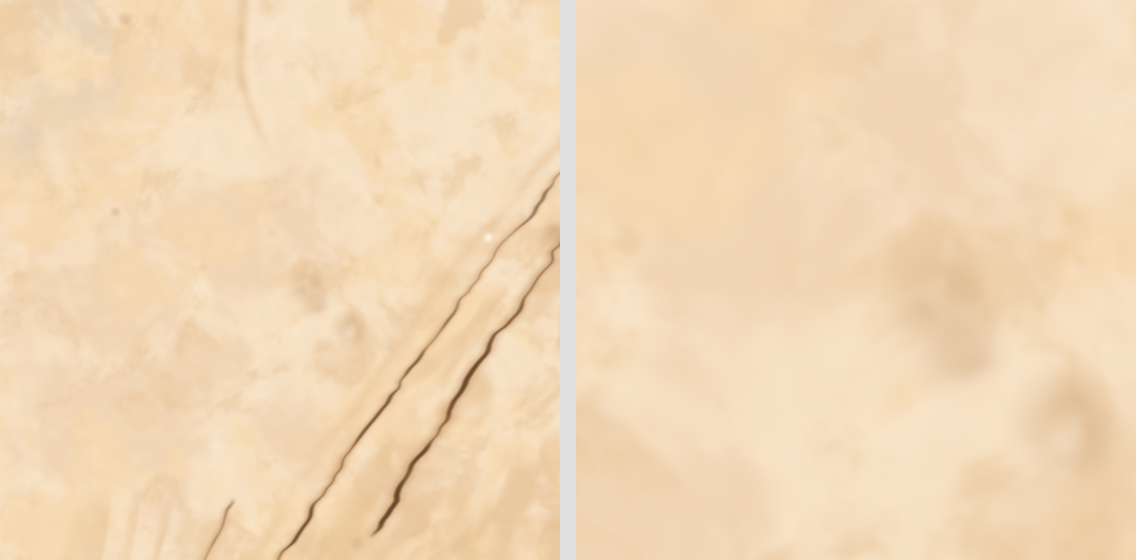
Left, the full canvas; right, a detail of the centre.
A Shadertoy shader for this texture:

```glsl
const vec3 CREAM = vec3(0.967, 0.882, 0.766);
const vec3 SAND  = vec3(0.945, 0.838, 0.710);
const vec3 HONEY = vec3(0.963, 0.848, 0.680);
const vec3 TAN   = vec3(0.905, 0.762, 0.585);
const vec3 GREY  = vec3(0.885, 0.815, 0.725);
const vec3 BROWN = vec3(0.740, 0.550, 0.360);
const vec3 DARK  = vec3(0.370, 0.240, 0.140);
const vec3 PALE  = vec3(0.978, 0.908, 0.810);

// Cracks: x = a + b*y + c*y*y
const vec3 UPPER_CRACK = vec3(0.502, 0.62, 0.16);
const vec3 LOWER_CRACK = vec3(0.632, 0.62, 0.06);
const vec3 SHORT_CRACK = vec3(0.371, 0.39, 0.00);
const vec2 GRAIN_DIR = vec2(0.58, 0.81);
const float CRACK_SOFTNESS = 0.0032;

// Stains: centre and radius
const vec3 STAINS[7] = vec3[7](
    vec3(0.547, 0.486, 0.028), vec3(0.560, 0.455, 0.022),
    vec3(0.622, 0.410, 0.030), vec3(0.219, 0.970, 0.012),
    vec3(0.203, 0.622, 0.009), vec3(0.985, 0.578, 0.022),
    vec3(0.640, 0.030, 0.010));

vec3 hash3(vec2 p) {
    vec3 q = fract(p.xyx * vec3(0.1031, 0.1030, 0.0973));
    q += dot(q, q.yxz + 33.33);
    return fract((q.xxy + q.yzz) * q.zyx);
}

// Cellular noise with blended cells, 0 to 1
float softCells(vec2 p) {
    vec2 cell = floor(p);
    float sum = 0.005, total = 0.01;
    for (int j = -1; j <= 1; j++)
    for (int i = -1; i <= 1; i++) {
        vec2 id = cell + vec2(i, j);
        vec3 h = hash3(id);
        vec2 d = id + 0.25 + 0.5 * h.xy - p;
        float w = max(0.0, 1.0 - 0.64 * dot(d, d));
        w *= w * w;
        sum += w * h.z;
        total += w;
    }
    return clamp(0.5 + 1.25 * (sum / total - 0.5), 0.0, 1.0);
}

float clouds(vec2 p) {
    float sum = 0.0, amp = 0.5;
    for (int i = 0; i < 4; i++) {
        sum += amp * softCells(p);
        p = mat2(1.7, 1.2, -1.2, 1.7) * p + 17.3;
        amp *= 0.62;
    }
    return sum / 1.12;
}

float blob(vec2 d, float radius) {
    return exp(-dot(d, d) / (radius * radius));
}

float crackDistance(vec2 p, vec3 curve, float seed) {
    float y = p.y;
    float jag = 0.016 * (softCells(vec2(y * 17.0, seed * 7.3)) - 0.5)
              + 0.011 * (softCells(vec2(y * 44.0, seed * 3.7)) - 0.5)
              + 0.0012 * sin(y * 150.0 + 3.0 * sin(y * 37.0 + seed));
    return 0.81 * (p.x - curve.x - y * (curve.y + curve.z * y) - jag);
}

vec3 drawCrack(vec3 col, vec2 p, vec3 curve, float seed, float halfWidth, float strength) {
    float d = crackDistance(p, curve, seed);
    float swell = smoothstep(0.15, 0.85, softCells(vec2(p.y * 30.0, seed * 5.1)));
    float w = halfWidth * (0.45 + 0.8 * swell);
    float soft = max(CRACK_SOFTNESS, 1.0 / iResolution.y);
    float line = 1.0 - smoothstep(w - soft, w + soft, abs(d));
    float halo = blob(vec2(d + 0.001, 0.0), halfWidth * 3.2);
    col = mix(col, BROWN, 0.60 * halo * strength);
    return mix(col, mix(BROWN, DARK, 0.40 + 0.60 * swell), line * strength);
}

void mainImage(out vec4 fragColor, in vec2 fragCoord) {
    vec2 p = fragCoord / iResolution.y;
    vec2 warp = 0.010 * sin(p.yx * 23.0 + 3.0 * sin(p * 11.0));
    vec2 q = p + warp;
    float side = crackDistance(p, UPPER_CRACK, 1.0);
    float beside = smoothstep(-0.14, 0.10, side);

    // Mottled ground, warmer to the lower right
    float cloud = clouds(q * 6.0);
    float warm = clouds(q * 8.0 + 41.0);
    float fine = softCells(p * 55.0 + 9.0);
    vec3 col = mix(CREAM, SAND, smoothstep(0.44, 0.68, cloud));
    col = mix(col, HONEY, 0.85 * smoothstep(0.46, 0.70, warm + 0.05 * beside));
    col = mix(col, TAN, 0.50 * smoothstep(0.50, 0.78, clouds(q * 13.0 + 73.0)));
    col = mix(col, PALE, 0.35 * smoothstep(0.52, 0.75, clouds(q * 16.0 + 29.0)));

    // Diagonal grain beside the cracks
    vec2 along = vec2(dot(q, vec2(GRAIN_DIR.y, -GRAIN_DIR.x)), dot(q, GRAIN_DIR));
    float streak = 0.65 * softCells(along * vec2(28.0, 9.0)) + 0.35 * softCells(along * vec2(56.0, 26.0) + 5.0);
    col = mix(col, TAN, 0.70 * beside * smoothstep(0.40, 0.80, streak));
    float ridge = blob(vec2(side + 0.042 + 0.3 * warp.y, 0.0), 0.012);
    col = mix(col, TAN, 0.45 * ridge * smoothstep(0.2, 0.7, softCells(along * vec2(30.0, 11.0) + 8.0)));

    // Cool and pale patches at the upper left
    float cool = blob((p - vec2(0.13, 0.90)) * vec2(1.0, 0.6), 0.075) + 0.6 * blob(p - vec2(0.04, 0.75), 0.05);
    col = mix(col, GREY, 0.9 * cool * smoothstep(0.38, 0.64, clouds(q * 11.0 + 3.0)));
    col = mix(col, PALE, 0.6 * blob((q - vec2(0.105, 0.70)) * vec2(1.0, 0.55), 0.03));

    // Fading vein at the top and upright streaks at the bottom
    float bend = max(0.0, 0.87 - p.y);
    float vein = p.x - 0.432 - 0.15 * bend - 1.2 * bend * bend - 0.3 * warp.x;
    float veinFade = smoothstep(0.70, 0.82, p.y) * (0.5 + 0.6 * softCells(p * 24.0));
    col = mix(col, TAN, 0.75 * veinFade * blob(vec2(vein, 0.0), 0.010));
    col = mix(col, PALE, 0.5 * veinFade * blob(vec2(vein - 0.018, 0.0), 0.010));
    float upright = softCells(vec2((p.x - 0.2 * p.y) * 38.0, p.y * 6.0));
    float uprightArea = (1.0 - smoothstep(0.04, 0.16, p.y)) * blob(vec2(p.x - 0.24, 0.0), 0.12);
    col = mix(col, TAN, 0.7 * uprightArea * smoothstep(0.45, 0.8, upright));

    // Stains, broken up by the fine grain
    for (int i = 0; i < 7; i++) {
        float stain = blob(q - warp * 0.5 - STAINS[i].xy, STAINS[i].z);
        col = mix(col, BROWN, smoothstep(0.05, 0.95, stain) * (0.16 + 0.24 * fine));
    }
    col = mix(col, PALE, 0.4 * blob(p - vec2(0.625, 0.403), 0.010));
    col = mix(col, PALE, 0.6 * blob(p - vec2(0.387, 0.205), 0.012));
    col = mix(col, vec3(1.0, 0.97, 0.92), 0.9 * blob(p - vec2(0.872, 0.576), 0.007));

    // Fine surface tone
    float tone = 0.7 * fine + 0.3 * softCells(p * 100.0) - 0.5;
    col *= 1.0 + tone * vec3(0.011, 0.020, 0.030);

    // Cracks
    float upperFade = mix(0.85, 0.55, smoothstep(0.08, 0.65, p.y));
    float lowerFade = 0.90 * smoothstep(0.035, 0.06, p.y);
    float shortFade = 0.55 * (1.0 - smoothstep(0.09, 0.115, p.y));
    col = drawCrack(col, p, UPPER_CRACK, 1.0, 0.0022, upperFade);
    col = drawCrack(col, p, LOWER_CRACK, 4.0, 0.0032, lowerFade);
    col = drawCrack(col, p, SHORT_CRACK, 2.0, 0.0020, shortFade);

    fragColor = vec4(clamp(col, 0.0, 1.0), 1.0);
}
```
